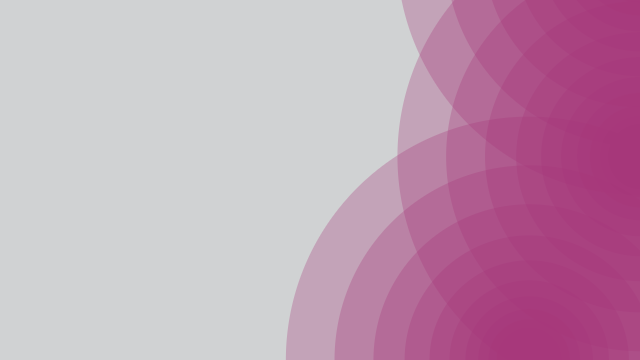
Reproduce this background procedurally as a WebGL 1 fragment shader.

```glsl
precision highp float;
// Three stacks of translucent magenta discs overlapping on a pale grey ground.

uniform vec2 u_resolution;

// Lengths are in canvas heights, with the origin at the lower left.
const vec3 GROUND = vec3(0.816, 0.824, 0.828);
const vec3 MAGENTA = vec3(0.650, 0.208, 0.474);
const vec2 LOWER_CENTER = vec2(1.470, 0.000);
const vec2 MIDDLE_CENTER = vec2(1.780, 0.565);
const vec2 UPPER_CENTER = vec2(1.778, 1.134);
const float OUTER_RADIUS = 0.676;
const float RADIUS_RATIO = 0.8;  // each disc relative to the one around it
const float DISC_OPACITY = 0.3;
const int DISC_COUNT = 10;

// Fraction of the ground still visible through one stack of discs.
float stackTransmittance(vec2 p, vec2 center, float pixel) {
  float dist = length(p - center);
  float radius = OUTER_RADIUS;
  float transmittance = 1.0;
  for (int i = 0; i < DISC_COUNT; i++) {
    float coverage = clamp(0.5 + (radius - dist) / pixel, 0.0, 1.0);
    transmittance *= 1.0 - DISC_OPACITY * coverage;
    radius *= RADIUS_RATIO;
  }
  return transmittance;
}

void main() {
  float pixel = 1.0 / u_resolution.y;
  vec2 p = gl_FragCoord.xy * pixel;

  // All discs share one colour, so their transmittances simply multiply.
  float groundShare = stackTransmittance(p, LOWER_CENTER, pixel)
                    * stackTransmittance(p, MIDDLE_CENTER, pixel)
                    * stackTransmittance(p, UPPER_CENTER, pixel);

  gl_FragColor = vec4(mix(MAGENTA, GROUND, groundShare), 1.0);
}
```
